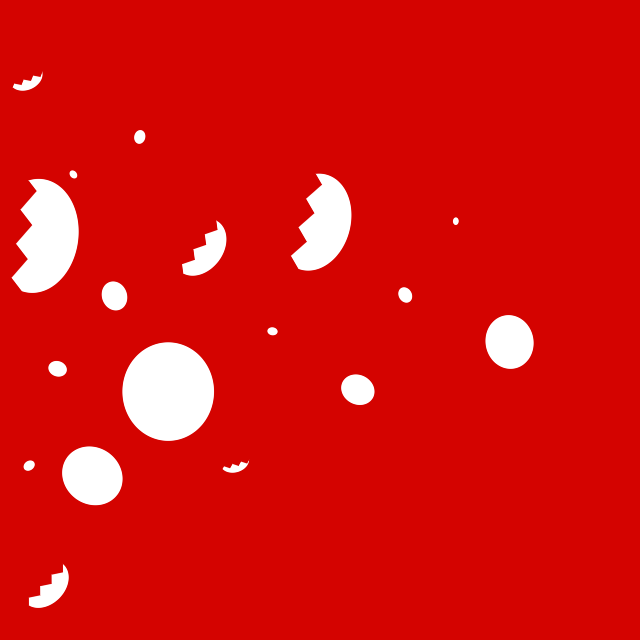
Give the GLSL for this background, as a WebGL 2 fragment shader.

```glsl
#version 300 es
precision highp float;
// Scattered white spots on flat red, some broken along a zigzag edge.

uniform vec2 u_resolution;
out vec4 fragColor;

const vec3 RED = vec3(0.83, 0.01, 0.0);
const vec3 WHITE = vec3(1.0);

const int SPOT_COUNT = 18;
const int RANK_STEP = 5;            // coprime to the count: shuffles the sizes
const int RANK_START = 9;
const int LAST_BROKEN_RANK = 11;
const float LARGEST_RADIUS = 0.077;
const float SIZE_DECAY = 0.86;      // radius ratio from one rank to the next
const float BROKEN_SCALE = 1.35;
const float BROKEN_ASPECT = 0.75;
const float BROKEN_TURN = 0.13;     // smaller pieces face further down
const float LEFT_MARGIN = 0.04;
const float FIELD_WIDTH = 0.8;
const float MID_HEIGHT = 0.5;
const vec2 SPREAD = vec2(1.02, 0.25); // vertical spread at left and right
const float GOLDEN = 0.618034;
const float PHASE = 0.12;
const float TOOTH_PERIOD = 0.6;     // zigzag sizes, relative to the radius
const float TOOTH_DEPTH = 0.24;

vec2 rotate(vec2 p, float angle) {
    float c = cos(angle), s = sin(angle);
    return vec2(c * p.x + s * p.y, c * p.y - s * p.x);
}

// Approximate signed distance to an ellipse
float ellipse(vec2 p, vec2 radii) {
    float k = length(p / radii);
    return k * (k - 1.0) / max(length(p / (radii * radii)), 1e-5);
}

// Signed distance to the area right of a lopsided zigzag, in radius units
float zigzag(vec2 p, float cut) {
    float s = fract(p.y / TOOTH_PERIOD + 0.3);
    float tooth = min(s / 0.6, (1.0 - s) / 0.4);
    return 0.75 * (cut + TOOTH_DEPTH * (tooth - 0.5) - p.x);
}

// Dense at the left, thinning into a narrow band toward the right
vec2 spotCentre(int i) {
    float u = (float(i) + 0.5) / float(SPOT_COUNT);
    float v = fract(float(i) * GOLDEN + PHASE);
    return vec2(LEFT_MARGIN + FIELD_WIDTH * u * u,
                MID_HEIGHT + (0.5 - v) * mix(SPREAD.x, SPREAD.y, u));
}

float spot(vec2 p, int rankIndex) {
    float rank = float(rankIndex);
    float radius = LARGEST_RADIUS * pow(SIZE_DECAY, rank);
    int group = rankIndex % 4;
    bool broken = (group == 1 || group == 2) && rankIndex < LAST_BROKEN_RANK;
    if (!broken) {
        float aspect = 0.93 - 0.01 * rank;
        return ellipse(rotate(p, 2.4 * rank), radius * vec2(aspect, 1.0));
    }
    radius *= BROKEN_SCALE;
    p = rotate(p, -BROKEN_TURN * rank);
    float cut = mix(-0.25, 0.3, rank / float(LAST_BROKEN_RANK));
    float body = ellipse(p, radius * vec2(BROKEN_ASPECT, 1.0));
    return max(body, radius * zigzag(p / radius, cut));
}

void main() {
    float scale = min(u_resolution.x, u_resolution.y);
    vec2 p = gl_FragCoord.xy / scale;
    float pixel = 1.0 / scale;

    // Union of all spots
    float d = 1.0;
    for (int i = 0; i < SPOT_COUNT; i++) {
        int rankIndex = ((i - RANK_START + SPOT_COUNT) * RANK_STEP) % SPOT_COUNT;
        d = min(d, spot(p - spotCentre(i), rankIndex));
    }

    float coverage = 1.0 - smoothstep(-0.6 * pixel, 0.6 * pixel, d);
    fragColor = vec4(mix(RED, WHITE, coverage), 1.0);
}
```
